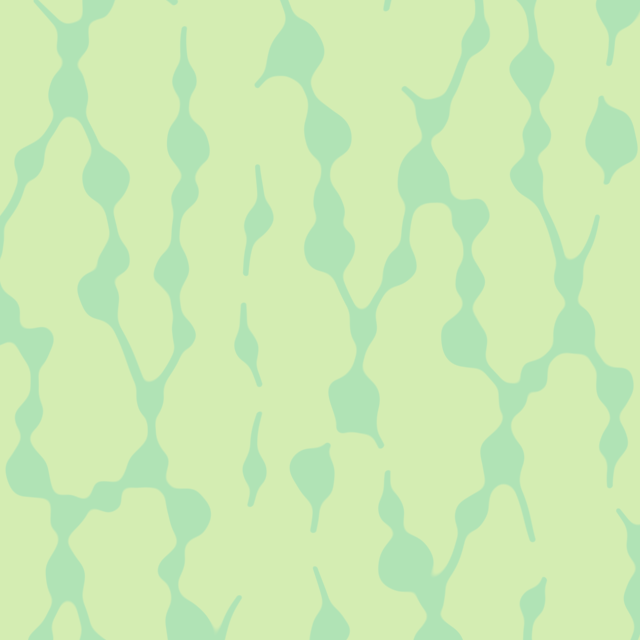
Reproduce this pattern procedurally as a three.js fragment shader.

```glsl
// Pale green ground with branching upright strands of rounded beads.
varying vec2 vUv;

const vec2 CELL = vec2(0.112, 0.095);

float hash(vec2 p) {
  vec3 q = fract(vec3(p.xyx) * 0.1031);
  q += dot(q, q.yzx + 33.33);
  return fract((q.x + q.y) * q.z);
}

float smoothMin(float a, float b, float k) {
  float h = max(k - abs(a - b), 0.0) / k;
  return min(a, b) - h * h * k * 0.25;
}

// Half a column towards the neighbour a strand joins, or zero when it runs free
float joinSide(vec2 c) {
  float m = mod(c.y + 5.0 * c.x + 0.5, 8.0);
  float side = m < 2.0 ? 0.5 : (m > 5.0 && m < 7.0 ? -0.5 : 0.0);
  float pair = side < 0.0 ? c.x - 1.0 : c.x;
  float turn = floor((c.y + 5.0 * pair + 0.5) / 8.0);
  return hash(vec2(pair, turn) + 71.0) < 0.25 ? 0.0 : side;
}

// Bead centre in xy and radius in z; a zero radius marks a break in the strand
vec3 beadNode(vec2 c, float side) {
  vec2 id = c + vec2(side, 0.0);
  vec2 jitter = vec2(hash(id + 13.7), hash(id + 41.3)) - 0.5;
  float x = (id.x + 0.5 + 0.32 * jitter.x) * CELL.x;
  float y = (id.y + 0.5 + 0.34 * jitter.y + 0.5 * sin(x * 19.0)) * CELL.y;
  float size = hash(id + 5.1);
  float isLarge = mod(c.y + floor(id.x) + 0.5, 2.0) < 1.0 ? 1.0 : 0.0;
  float r = mix(mix(0.015, 0.025, size), mix(0.026, 0.044, size), isLarge);
  if (side == 0.0 && hash(id + 97.9) < 0.15) r = 0.0;
  return vec3(x, y, r);
}

// Capsule that thins from half width ra to rb
float stem(vec2 p, vec2 a, vec2 b, float ra, float rb) {
  vec2 d = b - a;
  float t = clamp(dot(p - a, d) / dot(d, d), 0.0, 1.0);
  return length(p - a - d * t) - mix(ra, rb, t);
}

float bead(vec2 p, vec3 n) {
  vec2 q = (p - n.xy) * vec2(1.03, 0.95);
  float angle = atan(q.y, q.x + 1e-5);
  float lumps = 0.035 * sin(3.0 * angle + n.x * 90.0) + 0.02 * sin(5.0 * angle + n.y * 70.0);
  return length(q) - n.z * (1.0 + lumps);
}

float strands(vec2 p) {
  vec2 home = floor(p / CELL);
  float d = 1.0;
  for (int i = -2; i <= 2; i++) {
    for (int j = -2; j <= 2; j++) {
      vec2 c = home + vec2(float(i), float(j));
      vec2 above = c + vec2(0.0, 1.0);
      float sideA = joinSide(c), sideB = joinSide(above);
      vec3 a = beadNode(c, sideA), b = beadNode(above, sideB);

      // Joined strands share their beads and stems, so draw those once
      if (a.z > 0.0 && sideA >= 0.0) d = smoothMin(d, bead(p, a), 0.022);
      if (sideA < 0.0 && sideB < 0.0) continue;
      if (a.z + b.z == 0.0) continue;

      // Full stem, or a tapered tip beside a break
      float ra = 0.0072, rb = 0.0062;
      if (a.z == 0.0) { a.xy = mix(b.xy, a.xy, 0.72); ra = 0.0045; }
      if (b.z == 0.0) { b.xy = mix(a.xy, b.xy, 0.78); rb = 0.004; }
      d = smoothMin(d, stem(p, a.xy, b.xy, ra, rb), 0.022);
    }
  }
  return d;
}

void main() {
  // Gentle bend so the stems are not ruler straight
  vec2 p = vUv + 0.004 * vec2(sin(vUv.y * 43.0 + vUv.x * 17.0), sin(vUv.x * 37.0));
  float cover = 1.0 - smoothstep(-0.0015, 0.0015, strands(p));
  vec3 ground = vec3(0.83, 0.93, 0.70);
  vec3 mint = vec3(0.69, 0.89, 0.71);
  gl_FragColor = vec4(mix(ground, mint, cover), 1.0);
}
```
